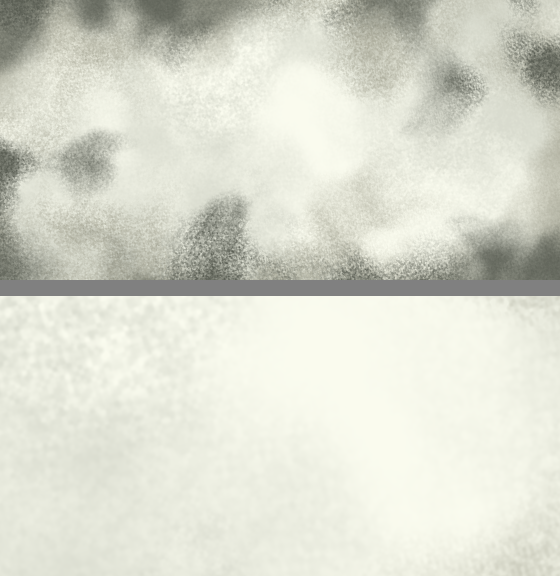
Top, the full canvas; bottom, a detail of the centre.
Write a Shadertoy shader that draws this texture.

```glsl
// Soft grey cloud patches sprayed in grainy stipple around a pale paper centre.
#define PAPER vec3(0.98, 0.985, 0.935)
#define PALE_INK vec3(0.85, 0.86, 0.81)
#define WARM_INK vec3(0.68, 0.68, 0.615)
#define DARK_INK vec3(0.36, 0.375, 0.335)
#define CLOUD_CELLS 3.5
#define WARP 0.14
#define COARSE_GRAIN 105.0
#define FINE_GRAIN 150.0
#define GRAIN_MIN 0.3
#define GRAIN_MAX 1.05

const mat2 TURN = mat2(0.8, 0.6, -0.6, 0.8);

float hash(vec2 p) {
    return fract(sin(dot(p, vec2(127.1, 311.7))) * 43758.5453);
}

float noise(vec2 p) {
    vec2 i = floor(p), f = fract(p);
    f = f * f * f * (f * (f * 6.0 - 15.0) + 10.0);
    return mix(mix(hash(i), hash(i + vec2(1, 0)), f.x),
               mix(hash(i + vec2(0, 1)), hash(i + vec2(1, 1)), f.x), f.y);
}

// Broad, gently warped cloud field
float cloud(vec2 p, float seed) {
    p += WARP * (vec2(noise(p * 3.0 + seed), noise(p * 3.0 + seed + 37.0)) - 0.5);
    float sum = 0.0, weight = 0.62;
    vec2 q = TURN * p * CLOUD_CELLS + seed;
    for (int i = 0; i < 3; i++) {
        sum += weight * noise(q);
        q = TURN * q * 2.1 + 11.3;
        weight *= 0.42;
    }
    return sum;
}

// Lay ink over a base: stippled at middling density, smooth where bare or full
vec3 spray(vec3 base, vec3 ink, float density, vec2 p, float cells, float seed) {
    vec2 q = TURN * p * cells + seed;
    float grain = mix(noise(q), noise(TURN * q * 1.6), 0.4) - 0.5;
    float strength = mix(GRAIN_MIN, GRAIN_MAX, smoothstep(0.2, 0.8, noise(p * 2.7 + seed)));
    float fringe = pow(4.0 * density * (1.0 - density), 0.75);
    return mix(base, ink, clamp(density + strength * fringe * grain, 0.0, 1.0));
}

void mainImage(out vec4 fragColor, in vec2 fragCoord) {
    vec2 p = fragCoord / iResolution.y;
    vec2 centred = 2.0 * fragCoord / iResolution.xy - 1.0;

    // Darkening toward the border, strongest along the top
    float side = pow(abs(centred.x), 4.0);
    float rim = pow(abs(centred.y), 2.5) * (centred.y > 0.0 ? 1.0 : 0.7);
    float edge = min(side * 0.75 + rim, 0.95);

    // Density of each ink
    float pale = smoothstep(0.27, 0.95, cloud(p, 5.0) + 0.3 * edge);
    float warm = 0.8 * smoothstep(0.43, 1.04, cloud(p, 23.0) + 0.34 * edge);
    float dark = 0.9 * smoothstep(0.61, 1.09, cloud(p, 61.0) + 0.36 * edge);

    // Layers from light to dark
    vec3 colour = spray(PAPER, PALE_INK, pale, p, COARSE_GRAIN, 3.0);
    colour = spray(colour, WARM_INK, warm, p, FINE_GRAIN, 17.0);
    colour = spray(colour, DARK_INK, dark, p, FINE_GRAIN, 41.0);

    fragColor = vec4(colour, 1.0);
}
```
